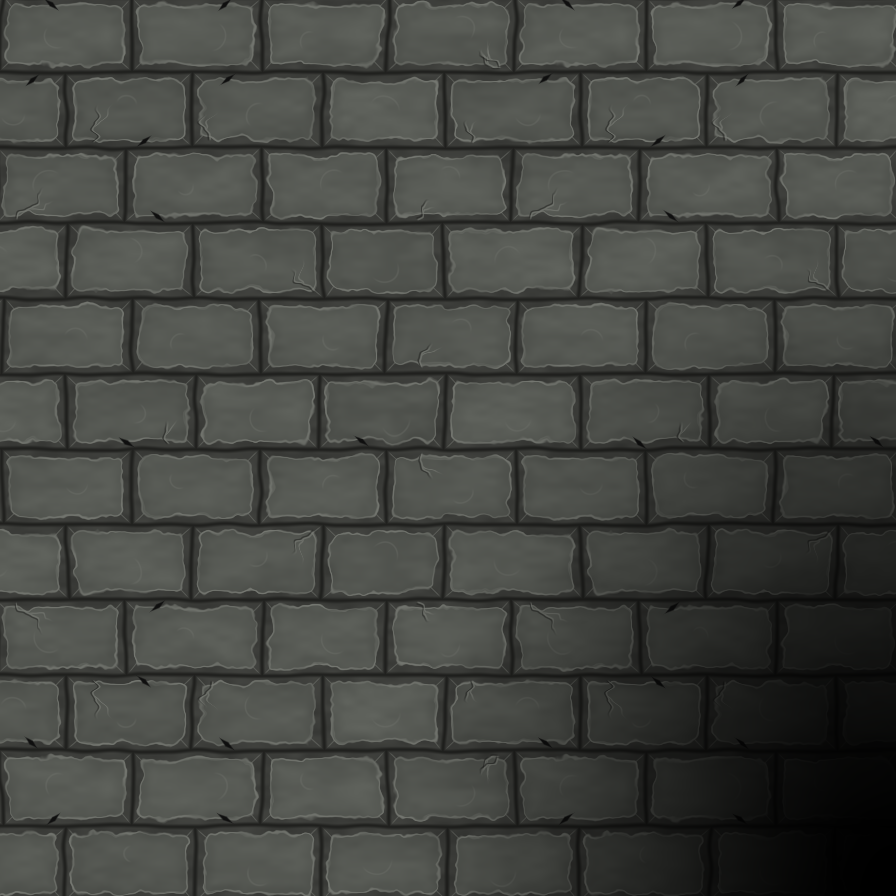
Write a Shadertoy shader that draws this texture.

```glsl
const vec2 PITCH = vec2(0.1435, 0.0841);     // brick size including joint
const vec2 ORIGIN = vec2(0.002, -0.0033);    // top left of the first brick
const float STAGGER = 0.47;                  // shift of odd rows, in bricks
const float PERIOD = 4.0;                    // columns before bricks recur
const float MIRROR_ROW = 5.0;                // rows below this repeat upside down
const float JOINT_JITTER = 0.08;
const float JOINT_TILT = 0.05;
const float JOINT_WIDTH = 0.0042;
const float INSET = 0.0092;                  // bevel width
const float CORNER_RADIUS = 0.008;
const float WOBBLE = 0.0065;
const float LINE_WIDTH = 0.0009;
const float CRACK_CHANCE = 0.22;
const float NICK_CHANCE = 0.2;
const vec3 JOINT_COLOR = vec3(0.125, 0.127, 0.118);
const vec3 BEVEL_COLOR = vec3(0.235, 0.239, 0.226);
const vec3 FACE_COLOR = vec3(0.343, 0.354, 0.332);
const vec3 EDGE_COLOR = vec3(0.465, 0.475, 0.450);
const vec3 NICK_COLOR = vec3(0.06);
const vec2 SHADOW_SCALE = vec2(1.4, 1.0);
const vec2 SHADOW_RANGE = vec2(0.02, 0.85);

float hash(vec2 p) {
    vec3 q = fract(p.xyx * 0.1031);
    q += dot(q, q.yzx + 33.33);
    return fract((q.x + q.y) * q.z);
}

float valueNoise(vec2 p) {
    vec2 i = floor(p), f = fract(p);
    f = f * f * (3.0 - 2.0 * f);
    return mix(mix(hash(i), hash(i + vec2(1, 0)), f.x),
               mix(hash(i + vec2(0, 1)), hash(i + vec2(1, 1)), f.x), f.y);
}

float stroke(float d, float width, float px) {
    return 1.0 - smoothstep(width - 0.75 * px, width + 0.75 * px, abs(d));
}

float roundBox(vec2 q, vec2 extent, float radius) {
    vec2 e = abs(q) - extent + radius;
    return length(max(e, 0.0)) + min(max(e.x, e.y), 0.0) - radius;
}

// Position of the joint left of a column; t runs down the row
float jointAt(float col, float row, float t) {
    vec2 id = vec2(mod(col, PERIOD), row);
    float shift = JOINT_JITTER * (hash(id + 3.0) - 0.5) + JOINT_TILT * t * (hash(id + 9.0) - 0.5);
    return PITCH.x * (col + shift);
}

// Forked crack running inward: x = lit lip, y = dark gap
vec2 crack(vec2 q, vec2 extent, vec2 key, float px) {
    if (hash(key) > CRACK_CHANCE) return vec2(0.0);
    vec2 side = sign(vec2(hash(key + 1.0), hash(key + 2.0)) - 0.5);
    vec2 start = side * extent * vec2(0.45 + 0.4 * hash(key + 3.0), 0.88);
    vec2 dir = normalize(vec2(-side.x * (1.6 * hash(key + 4.0) - 0.3), -side.y));
    float reach = mix(0.025, 0.055, hash(key + 5.0));
    float along = dot(q - start, dir);
    float across = dot(q - start, vec2(-dir.y, dir.x));
    across += (valueNoise(vec2(along * 130.0, key.x * 7.0)) - 0.5) * 0.012;
    float fork = across - 0.7 * max(along - 0.4 * reach, 0.0);
    float d = min(abs(across), abs(fork));
    float mask = smoothstep(0.0, 0.003, along) * (1.0 - smoothstep(0.6 * reach, reach, along));
    return mask * vec2(stroke(d, LINE_WIDTH, px), stroke(across + 0.002, LINE_WIDTH, px));
}

void mainImage(out vec4 fragColor, in vec2 fragCoord) {
    vec2 uv = fragCoord / iResolution.xy;
    float px = 1.0 / iResolution.y;
    vec2 p = vec2(uv.x, 1.0 - uv.y) - ORIGIN;
    p += (vec2(valueNoise(p * 38.0), valueNoise(p * 32.0 + 50.0)) - 0.5) * 0.0035;

    // Brick lookup
    float row = floor(p.y / PITCH.y);
    float t = fract(p.y / PITCH.y) - 0.5;
    if (row > MIRROR_ROW) { row = 2.0 * MIRROR_ROW - row; t = -t; }
    float x = p.x - mod(row, 2.0) * STAGGER * PITCH.x;
    float col = floor(x / PITCH.x);
    if (x < jointAt(col, row, t)) col -= 1.0;
    else if (x > jointAt(col + 1.0, row, t)) col += 1.0;
    float left = jointAt(col, row, t), right = jointAt(col + 1.0, row, t);
    vec2 extent = 0.5 * vec2(right - left, PITCH.y);
    vec2 q = vec2(x - 0.5 * (left + right), t * PITCH.y);
    vec2 id = vec2(mod(col, PERIOD), row) + 20.0;
    vec2 seed = id * 7.0 + 13.0 * hash(id);

    // Joint and bevel
    vec2 gap = extent - abs(q);
    float rim = min(gap.x, gap.y);
    float grain = valueNoise(q * vec2(60.0, 140.0) + seed) - 0.5;
    vec3 color = mix(JOINT_COLOR, BEVEL_COLOR * (1.0 + 0.2 * grain), smoothstep(0.0, JOINT_WIDTH, rim));
    float miter = stroke(gap.x - gap.y, LINE_WIDTH, px) * smoothstep(0.002, 0.006, rim);
    color = mix(color, EDGE_COLOR, 0.45 * miter);

    // Worn face
    float rough = valueNoise(q * 75.0 + seed) - 0.5 + 0.4 * (valueNoise(q * 190.0 + seed) - 0.5);
    float face = roundBox(q, extent - INSET, CORNER_RADIUS) + WOBBLE * rough;
    float tone = 1.0 + 0.1 * (hash(id + 6.0) - 0.5) + 0.07 * grain
               + 0.1 * (valueNoise(q * vec2(22.0, 45.0) + seed) - 0.5);
    tone *= mix(0.93, 1.0, smoothstep(0.0, 0.018, -face));
    color = mix(color, FACE_COLOR * tone, 1.0 - smoothstep(-px, px + 0.001, face));

    // Faint curved scratch
    vec2 scratch = q - extent * 0.5 * (vec2(hash(id + 7.0), hash(id + 8.0)) - 0.5);
    float turn = 6.2832 * hash(id + 10.0);
    float arc = smoothstep(0.1, 0.8, dot(scratch, vec2(cos(turn), sin(turn))) / max(length(scratch), 0.001));
    arc *= stroke(length(scratch) - mix(0.009, 0.018, hash(id + 11.0)), LINE_WIDTH, px);
    color = mix(color, EDGE_COLOR, 0.28 * arc);

    // Two overlapping pale edge lines
    float second = face + 0.004 * (valueNoise(q * 55.0 + seed + 30.0) - 0.4);
    float wear = mix(0.35, 0.95, valueNoise(q * 45.0 + seed + 60.0));
    color = mix(color, EDGE_COLOR, wear * stroke(face, LINE_WIDTH, px));
    color = mix(color, EDGE_COLOR, 0.45 * wear * stroke(second, LINE_WIDTH, px));

    // Cracks and nicks
    for (int i = 0; i < 2; i++) {
        vec2 lines = crack(q, extent, id + float(i) * vec2(11.0, 5.0), px);
        color = mix(color, JOINT_COLOR, 0.55 * lines.y);
        color = mix(color, EDGE_COLOR, 0.7 * lines.x);
    }
    vec2 nickSide = sign(vec2(hash(id + 14.0), hash(id + 15.0)) - 0.5);
    vec2 n = q - vec2(extent.x * 1.2 * (hash(id + 16.0) - 0.5), nickSide.y * (extent.y - 0.008));
    vec2 axis = normalize(vec2(nickSide.x, 0.8));
    float nick = abs(dot(n, vec2(-axis.y, axis.x))) - 0.0025 * (1.0 - abs(dot(n, axis)) / 0.009);
    color = mix(color, NICK_COLOR, step(hash(id + 17.0), NICK_CHANCE) * (1.0 - smoothstep(-px, px, nick)));

    // Shadow from the lower right corner
    float light = smoothstep(SHADOW_RANGE.x, SHADOW_RANGE.y, length((uv - vec2(1, 0)) * SHADOW_SCALE));
    fragColor = vec4(color * light, 1.0);
}
```
